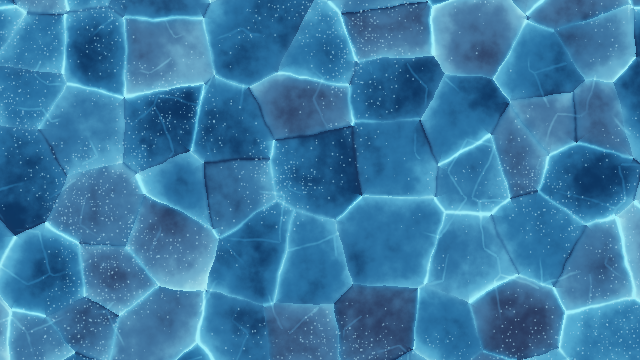
A Shadertoy shader for this texture:

```glsl
// Blue ice: irregular frosted plates with glowing seams, faint cracks and specks.

const vec3 DEEP = vec3(0.09, 0.22, 0.38);
const vec3 OCEAN = vec3(0.20, 0.455, 0.64);
const vec3 SKY = vec3(0.36, 0.67, 0.81);
const vec3 FROST = vec3(0.64, 0.91, 0.95);

struct Plate {
    vec2 id;        // grid cell that owns the plate
    vec2 local;     // offset from the plate centre
    float border;   // distance to the nearest seam
    float seam;     // random value shared by both sides of that seam
    float halo;     // light spreading inward from all seams
};

float hash(vec2 p) {
    vec3 q = fract(p.xyx * vec3(0.1031, 0.1030, 0.0973));
    q += dot(q, q.yzx + 33.33);
    return fract((q.x + q.y) * q.z);
}

vec2 hash2(vec2 p) {
    return vec2(hash(p + 17.3), hash(p + 71.9));
}

float noise(vec2 p) {
    vec2 i = floor(p), f = fract(p);
    f = f * f * (3.0 - 2.0 * f);
    float low = mix(hash(i), hash(i + vec2(1, 0)), f.x);
    float high = mix(hash(i + vec2(0, 1)), hash(i + vec2(1, 1)), f.x);
    return mix(low, high, f.y);
}

float fbm(vec2 p) {
    float sum = 0.0, gain = 0.5;
    for (int i = 0; i < 5; i++) {
        sum += gain * noise(p);
        p = mat2(1.6, 1.2, -1.2, 1.6) * p + 5.7;
        gain *= 0.5;
    }
    return sum;
}

vec2 site(vec2 id) {
    return id + 0.08 + 0.84 * hash2(id);
}

// Voronoi plate at p; haloWidth sets how far seam light reaches.
Plate findPlate(vec2 p, float haloWidth) {
    Plate plate;
    float nearest = 1e3;
    for (int y = -1; y <= 1; y++)
    for (int x = -1; x <= 1; x++) {
        vec2 id = floor(p) + vec2(x, y);
        vec2 offset = site(id) - p;
        if (dot(offset, offset) < nearest) {
            nearest = dot(offset, offset);
            plate.id = id;
            plate.local = -offset;
        }
    }
    plate.border = 1e3;
    plate.halo = 0.0;
    for (int y = -2; y <= 2; y++)
    for (int x = -2; x <= 2; x++) {
        if (x == 0 && y == 0) continue;
        vec2 id = plate.id + vec2(x, y);
        vec2 offset = site(id) - p;
        float d = dot(0.5 * (offset - plate.local), normalize(offset + plate.local));
        float strength = hash(plate.id * 3.0 + id * 7.0 + 40.0);
        plate.halo += strength * strength * exp(-d / haloWidth);
        if (d < plate.border) {
            plate.border = d;
            plate.seam = hash(plate.id + id + 11.0);
        }
    }
    return plate;
}

// Tiny round snow specks on a jittered grid.
float specks(vec2 uv, float scale, float density, float pixel) {
    vec2 id = floor(uv * scale);
    vec2 centre = 0.25 + 0.5 * hash2(id + 9.0);
    float d = length(fract(uv * scale) - centre) / scale;
    float radius = mix(0.0006, 0.0022, hash(id + 31.0));
    float shown = step(hash(id + 53.0), density);
    return shown * (1.0 - smoothstep(radius - 0.5 * pixel, radius + 0.7 * pixel, d));
}

vec3 iceRamp(float tone) {
    vec3 colour = mix(DEEP, OCEAN, smoothstep(0.20, 0.47, tone));
    colour = mix(colour, SKY, smoothstep(0.44, 0.69, tone));
    return mix(colour, FROST, smoothstep(0.66, 0.98, tone));
}

void mainImage(out vec4 fragColor, in vec2 fragCoord) {
    float pixel = 1.0 / iResolution.y;
    vec2 uv = fragCoord * pixel;

    // Slightly ragged plates
    vec2 ragged = vec2(fbm(uv * 14.0), fbm(uv * 14.0 + 37.0)) - 0.5;
    vec2 p = uv * 5.1 + 0.09 * ragged + 3.0;
    Plate plate = findPlate(p, 0.13);
    float cloud = fbm(uv * 7.0 + plate.id * 2.3);
    float grain = fbm(uv * 38.0);

    // Body tone: plate shade, slanted light and mottling
    vec2 slant = hash2(plate.id + 5.0) - 0.5;
    float tone = 0.36 + 0.15 * (hash(plate.id + 23.0) - 0.5);
    tone += 0.25 * dot(plate.local, slant) + 0.34 * (cloud - 0.48) + 0.16 * (grain - 0.48);
    tone += 0.48 * (1.0 - exp(-plate.halo * (0.55 + 0.9 * cloud)));

    // Faint inner cracks
    Plate crack = findPlate(p * 1.7 + 19.0, 0.1);
    float vein = 1.0 - smoothstep(0.0, 0.02 + 9.0 * pixel, crack.border);
    tone += 0.10 * vein * step(0.5, crack.seam) * smoothstep(0.4, 0.6, noise(uv * 9.0));

    // Seams: mostly bright, a few dark
    float core = exp(-pow(plate.border / (0.017 + 2.2 * pixel), 2.0));
    float bloom = exp(-plate.border / 0.055);
    float glow = smoothstep(0.18, 0.85, plate.seam) * (0.55 + 0.8 * noise(uv * 11.0));
    float shade = 1.0 - smoothstep(0.12, 0.3, plate.seam);
    tone += glow * (0.20 * core + 0.13 * bloom) - shade * (0.12 * core + 0.07 * bloom);

    // Colour, with some plates greyer and others more saturated
    vec3 colour = iceRamp(tone);
    float grey = smoothstep(0.35, 0.95, hash(plate.id + 61.0)) - 0.35;
    colour += grey * (1.0 - bloom) * vec3(0.11, 0.015, -0.015);
    colour += glow * bloom * vec3(-0.03, 0.03, 0.04);

    // Snow specks in drifting clusters
    float drift = smoothstep(0.35, 0.75, fbm(uv * 4.0 + 13.0));
    float snow = specks(uv, 85.0, 0.30 * drift, pixel) + specks(uv + 0.37, 130.0, 0.22 * drift, pixel);
    colour = mix(colour, vec3(0.66, 0.86, 0.94), min(0.6 * snow, 0.75));

    fragColor = vec4(clamp(colour, 0.0, 1.0), 1.0);
}
```
